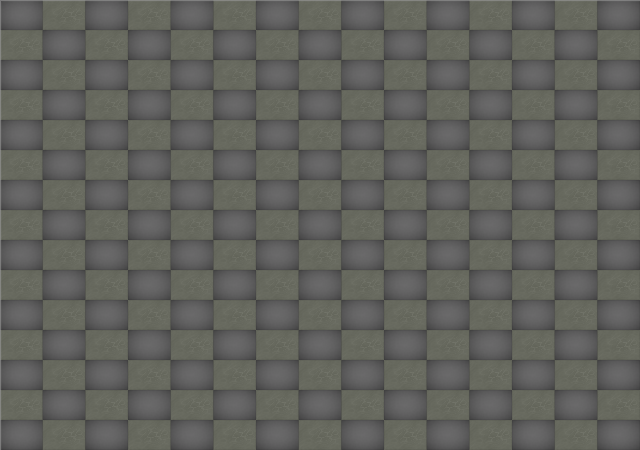
This pattern is drawn by a Shadertoy shader. Its source:

```glsl
const float PI = 3.14159265;

vec2 hash2(vec2 p) {
    vec2 q = vec2(dot(p, vec2(127.1, 311.7)), dot(p, vec2(269.5, 183.3)));
    return fract(sin(q) * 43758.55);
}

// Distances to the nearest and second nearest feature points
vec2 cellular(vec2 p) {
    vec2 cell = floor(p), f = fract(p), nearest = vec2(8.0);
    for (int y = -1; y <= 1; y++) {
        for (int x = -1; x <= 1; x++) {
            vec2 o = vec2(x, y);
            float d = length(o + hash2(cell + o) - f);
            nearest = d < nearest.x ? vec2(d, nearest.x) : vec2(nearest.x, min(nearest.y, d));
        }
    }
    return nearest;
}

// Greenish stone with broad clouds and pale streaks rising to the right
vec3 stoneTile(vec2 uv) {
    vec2 p = uv * vec2(1.42, 1.0);
    vec2 along = mat2(0.9, -0.43, 0.43, 0.9) * (p + 0.03 * sin(p.yx * 13.0 + vec2(0.0, 2.0)));
    float cloud = sin(along.x * 5.0 + 1.5 * sin(along.y * 6.0)) * sin(along.y * 8.0 + 1.0);
    float grain = cellular(along * vec2(8.0, 15.0)).x - 0.45;
    vec2 veins = cellular(along * vec2(3.0, 8.0) + 7.0);
    float streak = 1.0 - smoothstep(0.02, 0.2, veins.y - veins.x);
    vec2 fromWear = (uv - vec2(0.64, 0.5)) * vec2(2.4, 3.0);
    float worn = exp(-dot(fromWear, fromWear));
    vec3 color = vec3(0.402, 0.410, 0.368) + 0.010 * cloud + 0.018 * grain;
    return color + (0.050 * worn - 0.008) * streak;
}

// Grey plate with a wide glow that fades into dark corners
vec3 greyTile(vec2 uv) {
    vec2 c = (uv - vec2(0.51, 0.52)) * 2.0;
    float speckle = cellular(uv * vec2(17.0, 12.0)).x - 0.45;
    float shade = 0.412 - 0.078 * dot(c, c) + 0.010 * speckle;
    return shade * vec3(1.0, 0.995, 1.0);
}

void mainImage(out vec4 fragColor, in vec2 fragCoord) {
    vec2 canvas = fragCoord / iResolution.xy;
    vec2 grid = canvas * 15.0;
    vec2 pixel = 15.0 / iResolution.xy;
    vec2 uv = fract(grid);

    // Antialiased checker: grey wherever column + row is even
    vec2 wave = clamp(sin(PI * grid) / (0.5 * PI * pixel), -1.0, 1.0);
    float grey = 0.5 + 0.5 * wave.x * wave.y;
    vec3 color = mix(stoneTile(uv), greyTile(uv), grey);

    // Hairline seams between tiles
    vec2 edge = min(uv, 1.0 - uv) * vec2(1.42, 1.0);
    float seam = 1.0 - smoothstep(0.0, 0.035, min(edge.x, edge.y));
    color *= 1.0 - 0.10 * seam;

    // Pale hairline along the left and top rims
    float rim = min(canvas.x * 1.42, 1.0 - canvas.y);
    color = mix(color, vec3(0.62), 0.6 * (1.0 - smoothstep(0.001, 0.004, rim)));

    fragColor = vec4(color, 1.0);
}
```
